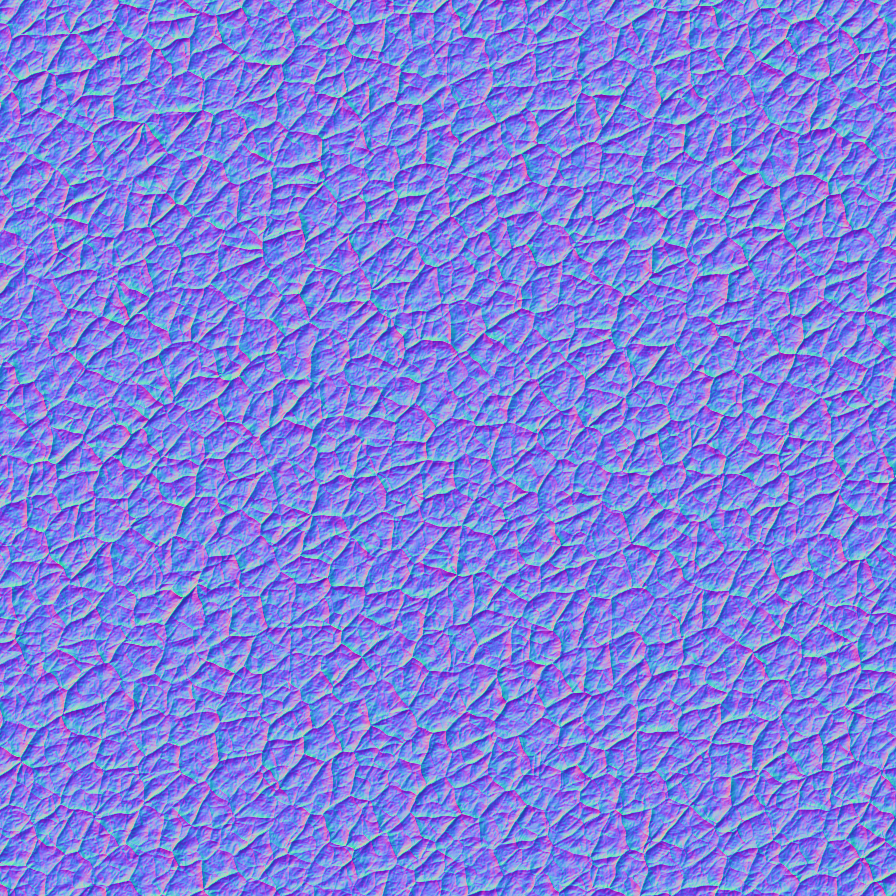
Give the GLSL for this texture map, as a Shadertoy shader.

```glsl
#define CELLS 27.0          // large plates across the canvas
#define CREASE_WIDTH 0.0038
#define CREASE_SLOPE 1.4
#define WRINKLES 52.0       // small plates across the canvas
#define WRINKLE_WIDTH 0.0024
#define WRINKLE_SLOPE 0.85
#define GRAIN_FREQ 64.0
#define GRAIN_SLOPE 0.38
#define WARP 0.14
#define STRETCH 1.18        // elongation along the rising diagonal
#define SAMPLE_STEP 0.0014
#define CONTRAST 0.465

vec2 hash2(vec2 p) {
    vec3 q = fract(p.xyx * vec3(0.1031, 0.1030, 0.0973));
    q += dot(q, q.yzx + 33.33);
    return fract((q.xx + q.yz) * q.zy);
}

// Gradient noise, roughly -0.7 to 0.7
float noise(vec2 p) {
    vec2 i = floor(p), f = fract(p);
    vec2 u = f * f * f * (f * (f * 6.0 - 15.0) + 10.0);
    vec2 e = vec2(0.0, 1.0);
    float a = dot(hash2(i) * 2.0 - 1.0, f);
    float b = dot(hash2(i + e.yx) * 2.0 - 1.0, f - e.yx);
    float c = dot(hash2(i + e.xy) * 2.0 - 1.0, f - e.xy);
    float d = dot(hash2(i + e.yy) * 2.0 - 1.0, f - e.yy);
    return mix(mix(a, b, u.x), mix(c, d, u.x), u.y);
}

// Distance to the nearest border between Voronoi cells
float borderDistance(vec2 p) {
    vec2 i = floor(p), f = fract(p);
    vec2 nearestCell = vec2(0.0), nearest = vec2(9.0);
    for (int y = -1; y <= 1; y++)
    for (int x = -1; x <= 1; x++) {
        vec2 cell = vec2(x, y);
        vec2 r = cell + hash2(i + cell) - f;
        if (dot(r, r) < dot(nearest, nearest)) {
            nearest = r;
            nearestCell = cell;
        }
    }
    float dist = 9.0;
    for (int y = -2; y <= 2; y++)
    for (int x = -2; x <= 2; x++) {
        vec2 cell = nearestCell + vec2(x, y);
        vec2 r = cell + hash2(i + cell) - f;
        vec2 gap = r - nearest;
        if (dot(gap, gap) > 1e-5)
            dist = min(dist, dot(0.5 * (r + nearest), normalize(gap)));
    }
    return dist;
}

// Carved valley with steep walls and a soft shoulder
float groove(vec2 p, float scale, float width, float slope) {
    float d = borderDistance(p * scale) / scale;
    return -slope * width * exp(-d / width);
}

// Soft undulation plus two octaves of sharp folds
float grain(vec2 p) {
    mat2 turn = mat2(0.8, 0.6, -0.6, 0.8);
    vec2 q = turn * p * GRAIN_FREQ;
    float h = 0.85 * noise(q);
    q = turn * q * 2.0 + 17.3;
    h += abs(noise(q)) / 2.0;
    q = turn * q * 1.8 + 41.7;
    h -= abs(noise(q)) / 3.6;
    return h * GRAIN_SLOPE / GRAIN_FREQ;
}

// Height of the surface; x runs along the rising diagonal, y across it
float height(vec2 p) {
    p = vec2(p.x + p.y, p.y - p.x) * 0.7071 * vec2(1.0 / STRETCH, STRETCH) + 2.0;
    vec2 bend = vec2(noise(p * CELLS * 2.1), noise(p * CELLS * 2.1 + 53.0));
    vec2 q = p + bend * WARP / CELLS;
    float creaseDepth = 1.0 + 1.3 * noise(p * 24.0 + 7.0);
    float wrinkleDepth = 1.0 + 1.5 * noise(p * 33.0 + 29.0);
    return groove(q, CELLS, CREASE_WIDTH, CREASE_SLOPE) * creaseDepth
         + groove(q + 3.7, WRINKLES, WRINKLE_WIDTH, WRINKLE_SLOPE) * wrinkleDepth
         + grain(p);
}

void mainImage(out vec4 fragColor, in vec2 fragCoord) {
    vec2 p = fragCoord / iResolution.y;
    vec2 e = vec2(SAMPLE_STEP, 0.0);
    float h = height(p);
    vec2 slope = vec2(height(p + e.xy) - h, height(p + e.yx) - h) / SAMPLE_STEP;

    // Encode the normal, green pointing down
    vec3 normal = normalize(vec3(-slope.x, slope.y, 1.0));
    fragColor = vec4(normal * CONTRAST + 0.5, 1.0);
}
```
